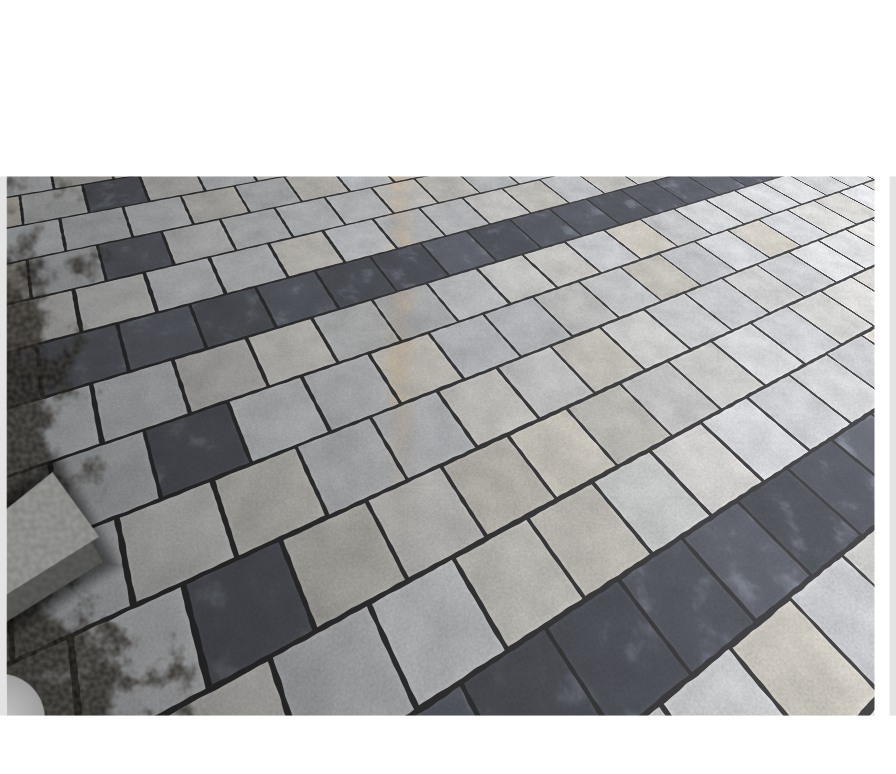
This texture is drawn by a WebGL 1 fragment shader. Its source:

```glsl
precision highp float;
// Square concrete paving in perspective, staggered rows with dark bands, on a white sheet.

uniform vec2 u_resolution;

#define COLUMN_SCALE 4.923
#define ROW_SHEAR 0.03
#define STAGGER 0.455
#define BAND_PERIOD 6.0
#define JOINT_HALF 0.024
#define DARK_FACTOR 0.48
#define GRAIN 0.10
#define BLOTCH 0.12
#define PHOTO_MIN vec2(0.0075, 0.228)
#define PHOTO_MAX vec2(0.976, 0.9245)
#define JOINT_COLOR vec3(0.17, 0.17, 0.175)
#define SOIL_COLOR vec3(0.21, 0.195, 0.17)

float hash(vec2 p) {
  return fract(sin(dot(p, vec2(127.1, 311.7))) * 4375.85);
}

vec2 gradient(vec2 cell) {
  float angle = 6.2832 * hash(cell);
  return vec2(cos(angle), sin(angle));
}

float gradientNoise(vec2 p) {
  vec2 i = floor(p), f = p - i;
  vec2 s = f * f * f * (f * (f * 6.0 - 15.0) + 10.0);
  vec2 e = vec2(1.0, 0.0);
  float low = mix(dot(gradient(i), f), dot(gradient(i + e), f - e), s.x);
  float high = mix(dot(gradient(i + e.yx), f - e.yx), dot(gradient(i + 1.0), f - 1.0), s.x);
  return mix(low, high, s.y);
}

float fbm(vec2 p) {
  float sum = 0.0, gain = 0.6;
  for (int k = 0; k < 4; k++) {
    sum += gain * gradientNoise(p);
    p = mat2(1.6, 1.2, -1.2, 1.6) * p + 7.3;
    gain *= 0.55;
  }
  return sum;
}

// Signed distance to the line a-b, positive inside a clockwise outline
float side(vec2 p, vec2 a, vec2 b) {
  vec2 e = normalize(b - a);
  return e.x * (p.y - a.y) - e.y * (p.x - a.x);
}

float quad(vec2 p, vec2 a, vec2 b, vec2 c, vec2 d) {
  return min(min(side(p, a, b), side(p, b, c)), side(p, c, d));
}

vec3 paving(vec2 p, vec2 q, float light) {
  // Perspective: canvas position to row and column
  float depth = 0.2074 + 0.61 * p.y - 0.0845 * p.x;
  float v = (6.63 * p.y + 2.304 * p.x - 3.52) / depth;
  float row = floor(v);
  float odd = mod(row, 2.0);
  float u = COLUMN_SCALE * p.x / depth - ROW_SHEAR * v - STAGGER * odd;
  vec2 cell = vec2(floor(u), row);
  vec2 local = vec2(u, v) - cell;
  float tone = hash(cell + 3.7);
  float tint = hash(cell + 19.1);

  // Dark bands, and one dark stone in every second row
  float band = step(BAND_PERIOD - 1.5, mod(row, BAND_PERIOD));
  float single = odd * (1.0 - step(0.5, abs(cell.x - 1.0)));
  float dark = max(band, single);

  // Stone surface
  float cloud = fbm(local * 2.2 + 31.0 * vec2(tone, tint));
  float grain = gradientNoise(vec2(u, v) * 38.0) + 0.6 * gradientNoise(q * 260.0);
  float value = light * (0.95 + 0.1 * tone + BLOTCH * cloud + GRAIN * grain * 0.6);
  vec3 pale = mix(vec3(0.985, 0.995, 1.01), vec3(1.02, 1.0, 0.955), tint * tint);
  vec3 stone = value * pale;
  float scuff = 0.12 * smoothstep(0.1, 0.45, cloud);
  vec3 slate = vec3(0.95, 0.98, 1.06) * (value * DARK_FACTOR * (0.9 + 0.25 * tint) + scuff * light);
  stone = mix(stone, slate, dark);

  // Rusty streak down the middle
  float streak = exp(-pow((q.x - 0.447 - 0.012 * fbm(q * 9.0)) / 0.014, 2.0));
  streak *= smoothstep(0.72, 0.5, p.y) * (1.0 - dark) * (0.6 + cloud);
  stone *= mix(vec3(1.0), vec3(1.03, 0.96, 0.86), clamp(streak, 0.0, 1.0));

  // Joints with a faint worn edge
  vec2 edge = min(local, 1.0 - local);
  vec2 blur = vec2(1.1 * COLUMN_SCALE / u_resolution.x, (6.63 - 0.61 * v) / u_resolution.y) / depth;
  vec2 inset = JOINT_HALF * (0.8 + 0.45 * vec2(tone, tint)) + 0.012 * gradientNoise(vec2(u, v) * 7.0);
  vec2 cover = smoothstep(inset - 0.7 * blur, inset + 0.7 * blur, edge);
  vec2 rim = 1.0 - smoothstep(inset, inset + 0.05, edge);
  stone *= 1.0 + 0.05 * max(rim.x, rim.y);
  vec3 joint = JOINT_COLOR * mix(0.75, 1.7, smoothstep(0.5, 0.88, light));
  return mix(joint, stone, cover.x * cover.y);
}

void main() {
  vec2 p = gl_FragCoord.xy / u_resolution;
  p.y = 1.0 - p.y;
  float px = 1.0 / u_resolution.x;
  vec2 q = vec2(p.x, p.y * u_resolution.y * px);
  float light = 0.49 + 0.38 * p.x - 0.12 * (p.y - 0.5);
  vec3 color = paving(p, q, light);

  // Soil gathered along the left side
  float reach = 0.10 + 0.12 * smoothstep(0.78, 0.85, p.y);
  float soil = (1.0 - p.x / reach) * smoothstep(0.25, 0.45, p.y) + 1.1 * fbm(q * 22.0);
  float speckle = 0.8 + 0.7 * gradientNoise(q * 170.0);
  color = mix(color, SOIL_COLOR * speckle, 0.75 * smoothstep(0.1, 0.6, soil) * step(p.x, reach * 1.3));

  // Loose block: shadow, side, top
  vec2 a = vec2(0.0, 0.574), b = vec2(0.0586, 0.527), c = vec2(0.1107, 0.599), d = vec2(0.0, 0.668);
  vec2 drop = vec2(0.004, 0.028);
  float body = quad(q, a, b, c + drop, d + drop);
  float top = quad(q, a, b, c, d);
  color *= 1.0 - 0.5 * smoothstep(-0.025, 0.0, body);
  float rough = 1.0 + 0.12 * gradientNoise(q * 150.0);
  color = mix(color, vec3(0.33, 0.33, 0.32) * rough, smoothstep(-px, px, body));
  color = mix(color, vec3(0.55, 0.55, 0.54) * rough, smoothstep(-px, px, top));

  // Pale round post in the corner
  float post = 0.05 - length(q - vec2(0.0, 0.802));
  color = mix(color, vec3(0.62) + 3.0 * max(post, 0.0), smoothstep(-px, px, post));

  // White sheet with thin grey margins beside the paving
  vec2 inside = smoothstep(PHOTO_MIN - px, PHOTO_MIN + px, p) * smoothstep(PHOTO_MAX + px, PHOTO_MAX - px, p);
  float margin = max(1.0 - smoothstep(0.006, 0.008, p.x), smoothstep(0.992, 0.994, p.x));
  vec3 sheet = vec3(1.0 - 0.11 * margin * inside.y);
  gl_FragColor = vec4(mix(sheet, clamp(color, 0.0, 1.0), inside.x * inside.y), 1.0);
}
```
